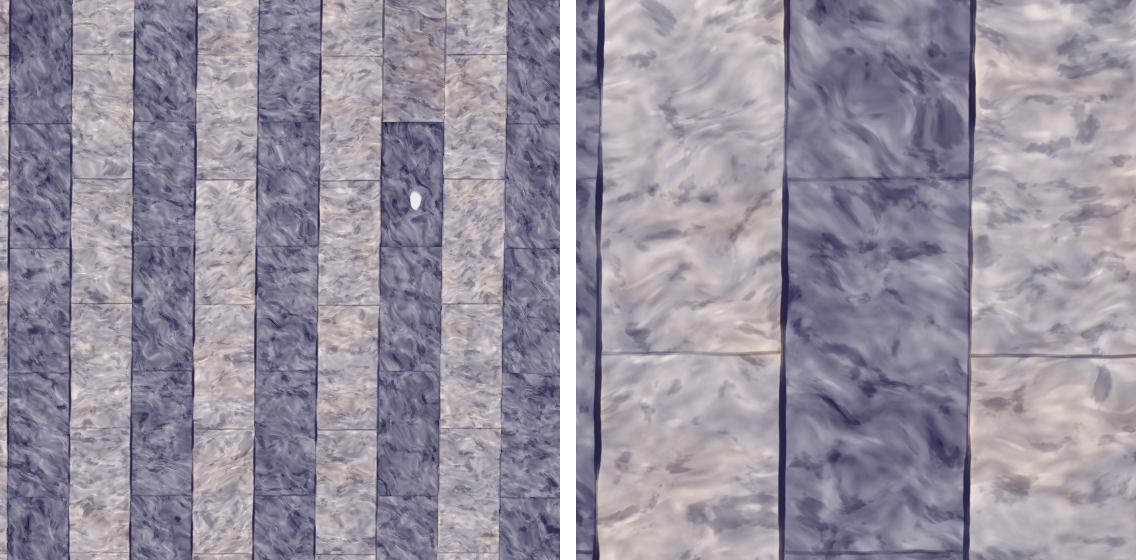
Left: the whole. Right: its middle third, enlarged.
A Shadertoy shader for this texture:

```glsl
// Wall of upright stone bricks in alternating pale and slate columns, with worn dark joints.

const vec3 SHADOW = vec3(0.25, 0.24, 0.36);
const vec3 PALE = vec3(0.81, 0.78, 0.80);
const vec3 WARM = vec3(0.045, 0.005, -0.05);   // tint of pale stone
const vec3 COOL = vec3(-0.008, -0.004, 0.006); // tint of slate
const vec3 CHIP_COLOR = vec3(0.92, 0.92, 0.93);

const vec2 COLUMN_START = vec2(0.0130, 0.0182); // at bottom, at top
const vec2 COLUMN_WIDTH = vec2(0.1097, 0.1112); // at bottom, at top
const float BRICK_HEIGHT = 0.2225;
const float SLATE_START = 0.113;
const float PALE_START = 0.0115;
const float SLATE_TONE = 0.45;
const float PALE_TONE = 0.81;
const float JOINT_TONE = -0.18;
const float JOINT_HALF = 0.0016;
const float WOBBLE = 0.0022;
const vec2 ODD_BRICK = vec2(6.0, 3.0);    // pale brick in a slate column
const vec2 FRAMED_BRICK = vec2(6.0, 2.0); // slate brick with a dark border
const vec2 CHIP_POS = vec2(0.742, 0.641);

float hash(vec2 p) {
    return fract(sin(dot(p, vec2(127.1, 311.7))) * 43758.5453);
}

float noise(vec2 p) {
    vec2 i = floor(p), f = fract(p);
    f = f * f * (3.0 - 2.0 * f);
    return mix(mix(hash(i), hash(i + vec2(1, 0)), f.x),
               mix(hash(i + vec2(0, 1)), hash(i + vec2(1, 1)), f.x), f.y);
}

float fbm(vec2 p) {
    float sum = 0.0, amp = 0.5;
    for (int i = 0; i < 4; i++) {
        sum += amp * noise(p);
        p = mat2(1.6, 1.2, -1.2, 1.6) * p + 7.3;
        amp *= 0.55;
    }
    return sum / 1.01;
}

vec2 rotate(vec2 p, float a) {
    float c = cos(a), s = sin(a);
    return vec2(c * p.x + s * p.y, c * p.y - s * p.x);
}

// Soft-edged line of the given half width
float line(float d, float halfWidth, float px) {
    return 1.0 - smoothstep(halfWidth - px, halfWidth + px, d);
}

void mainImage(out vec4 fragColor, in vec2 fragCoord) {
    vec2 uv = fragCoord / iResolution.xy;
    float px = 1.0 / min(iResolution.x, iResolution.y);

    // Slightly fanned columns with ragged edges
    vec2 p = uv + WOBBLE * (vec2(fbm(uv * vec2(9, 40)), fbm(uv * vec2(40, 9) + 40.0)) - 0.5);
    float width = mix(COLUMN_WIDTH.x, COLUMN_WIDTH.y, p.y);
    float u = (p.x - mix(COLUMN_START.x, COLUMN_START.y, p.y)) / width;
    float column = floor(u);
    float paleColumn = mod(column, 2.0);
    float v = (p.y - mix(SLATE_START, PALE_START, paleColumn)) / BRICK_HEIGHT
            + 0.02 * (hash(vec2(column, 5.0)) - 0.5);
    vec2 brick = vec2(column, floor(v));
    bool odd = all(equal(brick, ODD_BRICK));
    float pale = odd ? 1.0 : paleColumn;
    float seed = hash(brick + 3.7);

    // Stone: directional grain, dark flecks and fine scratches per brick
    float angle = mix(-1.2 + 1.0 * seed, -0.35 + 0.9 * seed, pale);
    vec2 warp = 0.016 * vec2(noise(uv * 38.0), noise(uv * 38.0 + 9.0));
    vec2 g = rotate(uv + warp, angle) + 10.0 * seed;
    float grain = fbm(g * vec2(46, 74)) - 0.5;
    float clouds = fbm(uv * 14.0 + seed * 20.0) - 0.5;
    float fine = noise(g * vec2(120, 210)) - 0.5;
    float fleck = smoothstep(0.55, 0.72, fbm(g * vec2(60, 92) + 31.0));
    float glint = smoothstep(0.72, 0.95, noise(g * vec2(80, 180) + 17.0));
    float tone = mix(SLATE_TONE, PALE_TONE, pale) + 0.10 * (seed - 0.5);
    tone += mix(0.78, 0.62, pale) * grain + 0.30 * clouds + 0.24 * fine;
    tone += 0.18 * glint - mix(0.28, 0.27, pale) * fleck;
    tone -= odd ? 0.14 : 0.0;

    // Distance to the joints and worn brick rims
    vec2 f = vec2(fract(u), fract(v));
    vec2 edge = min(f, 1.0 - f) * vec2(width, BRICK_HEIGHT);
    float rim = 1.0 - smoothstep(0.001, 0.006, min(edge.x, edge.y));
    float rimWear = smoothstep(0.45, 0.75, noise(uv * 30.0 + 60.0));
    tone += 0.13 * rim * rimWear * pale;
    if (all(equal(brick, FRAMED_BRICK))) {
        vec2 q = max(0.018 - edge, 0.0);
        tone -= 0.20 * smoothstep(0.008, 0.017, length(q));
    }

    // Joints: broken between columns, fainter between bricks and to the right
    float fade = mix(1.0, 0.4, smoothstep(0.57, 0.78, uv.x));
    float sideWear = smoothstep(0.2, 0.65, fbm(vec2(floor(u + 0.5) * 7.0, uv.y * 22.0)));
    float side = line(edge.x, JOINT_HALF * (0.5 + 0.8 * sideWear), px) * fade * (0.35 + 0.65 * sideWear);
    float endWear = mix(0.25, 0.75, hash(vec2(column, floor(v + 0.5)) + 8.0));
    float end = line(edge.y, JOINT_HALF * 0.7, px) * endWear * (0.4 + 0.6 * noise(uv * 50.0));
    tone = mix(tone, JOINT_TONE, max(side, end));

    // Colour: one tone ramp with warm stains on the pale stone
    float stain = smoothstep(0.45, 0.75, fbm(uv * vec2(12, 26) + 80.0));
    vec3 color = mix(SHADOW, PALE, clamp(tone, -0.3, 1.15));
    color += mix(COOL, WARM * (0.1 + 0.6 * stain + 0.5 * rim * rimWear), pale);

    // Single white chip, narrowing downwards
    vec2 c = uv - CHIP_POS;
    c.x /= 0.85 + 16.0 * c.y;
    float chip = length(c * vec2(1.1, 0.8)) + 0.003 * (noise(uv * 130.0) - 0.5);
    color = mix(color, CHIP_COLOR, 1.0 - smoothstep(0.012 - px, 0.014 + px, chip));

    fragColor = vec4(clamp(color, 0.0, 1.0), 1.0);
}
```
